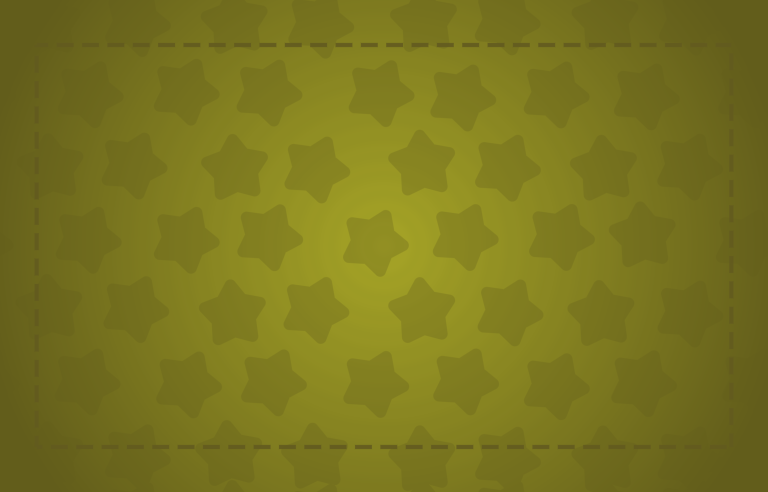
A Shadertoy shader for this pattern:

```glsl
// Staggered rounded stars on an olive radial glow, framed by a dashed line.
// Seven rows of eight stars are placed by a loop; each star's offset is wrapped
// to the canvas, and the glow is symmetric, so opposite edges join.

const vec2 SIZE = vec2(1.0, 0.6406); // canvas in units of its width

float hash(vec2 p) {
    return fract(sin(dot(p, vec2(127.1, 311.7))) * 4375.85);
}

// Signed distance to a five-pointed star with rounded tips
float roundedStar(vec2 p, float turn) {
    float sector = 1.256637;
    float angle = (atan(p.y, p.x) - turn) / sector;
    angle = (angle - round(angle)) * sector;
    vec2 q = length(p) * vec2(cos(angle), abs(sin(angle)));
    vec2 tip = vec2(0.038, 0.0);
    vec2 edge = 0.0225 * vec2(cos(0.5 * sector), sin(0.5 * sector)) - tip;
    vec2 v = q - tip;
    float dist = length(v - edge * clamp(dot(v, edge) / dot(edge, edge), 0.0, 1.0));
    float side = edge.y * v.x - edge.x * v.y;
    return dist * sign(side) - 0.0075;
}

// Distance to the nearest star of the whole field
float starField(vec2 p) {
    float nearest = 1.0;
    for (int row = 0; row < 7; row++) {
        bool evenRow = row % 2 == 0;
        for (int col = 0; col < 8; col++) {
            bool evenCol = col % 2 == 0;
            vec2 id = vec2(col, row);
            // Columns come in pairs, with every other row shifted
            float x = 0.25 * float(col / 2) + (evenRow ? 0.052 : -0.009);
            x = fract(x + (evenCol ? 0.0 : 0.11));
            // The outer columns lean toward the middle
            x += 0.015 * (1.0 - smoothstep(0.17, 0.24, x) - smoothstep(0.66, 0.74, x));
            vec2 center = vec2(x, 0.612 - 0.0944 * float(row));
            center += 0.009 * (vec2(hash(id), hash(id + 17.0)) - 0.5);
            bool upright = (evenRow && evenCol) || hash(id + 5.0) > 0.88;
            vec2 offset = p - center;
            offset -= SIZE * round(offset / SIZE);
            nearest = min(nearest, roundedStar(offset, upright ? 0.41 : -0.1));
        }
    }
    return nearest;
}

// Distance to a dashed line; q.x runs along it and q.y across it
float dashedLine(vec2 q, float reach, float phase) {
    float dash = q.x / 0.033 - phase;
    dash = abs(dash - round(dash)) * 0.033 - 0.011;
    return max(max(dash, abs(q.x) - reach), abs(q.y) - 0.0027);
}

float dashedFrame(vec2 p) {
    vec2 corner = vec2(0.4523, 0.2617);
    vec2 across = abs(p) - corner;
    float level = dashedLine(vec2(p.x, across.y), corner.x, p.y > 0.0 ? 0.42 : 0.19);
    float upright = dashedLine(vec2(p.y, across.x), corner.y, p.x > 0.0 ? 0.27 : 0.17);
    return min(level, upright);
}

void mainImage(out vec4 fragColor, in vec2 fragCoord) {
    vec2 p = fragCoord / iResolution.xy * SIZE;
    vec2 fromCenter = p - 0.5 * SIZE;
    float soft = 0.75 / iResolution.x;

    // Radial glow with faint rings
    float radius = length(fromCenter);
    float shade = clamp(radius / 0.53, 0.0, 1.0);
    vec3 rim = vec3(0.385, 0.365, 0.105);
    vec3 color = mix(vec3(0.65, 0.645, 0.15), rim, shade);
    color += vec3(0.004, 0.003, 0.001) * sin(radius * 260.0) * (1.0 - shade);

    // Stars tinted with the rim colour, so they melt into the border
    color = mix(color, rim, 0.3 * smoothstep(soft, -soft, starField(p)));

    // Dashed stitching
    float stitch = smoothstep(soft, -soft, dashedFrame(fromCenter));
    color = mix(color, vec3(0.385, 0.355, 0.12), 0.9 * stitch);

    fragColor = vec4(color, 1.0);
}
```
